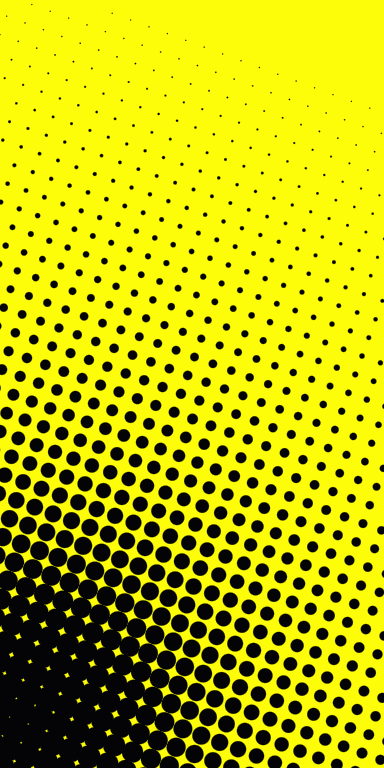
Reproduce this background procedurally as a WebGL 1 fragment shader.

```glsl
precision highp float;

uniform vec2 u_resolution;

// Lengths are fractions of the canvas height
const vec3 PAPER = vec3(0.993, 0.993, 0.035);
const vec3 INK = vec3(0.015, 0.015, 0.025);
const vec2 GRID_ANCHOR = vec2(0.1839, 0.6423);
const float GRID_ANGLE = 0.353;
const float SPACING = 0.02553;
const vec2 DARK_CENTER = vec2(0.0195, 0.0625);
const float FADE_DISTANCE = 0.932;
const float FADE_POWER = 1.5;
const float MIN_RADIUS = 0.0007;
const float MAX_RADIUS = 0.0181;
const float EDGE_PIXELS = 1.2;

// Dots shrink away from the dark center and end at the fade distance
float dotRadius(vec2 center) {
  float strength = 1.0 - distance(center, DARK_CENTER) / FADE_DISTANCE;
  float radius = mix(MIN_RADIUS, MAX_RADIUS, pow(max(strength, 0.0), FADE_POWER));
  return strength > 0.0 ? radius : -1.0;
}

// Signed distance to the nearest dot of the tilted grid
float halftoneDistance(vec2 p) {
  float c = cos(GRID_ANGLE);
  float s = sin(GRID_ANGLE);
  mat2 axes = mat2(c, -s, s, c);
  vec2 cell = floor((p - GRID_ANCHOR) * axes / SPACING + 0.5);
  float nearest = 1.0;

  // Large dots overlap, so neighboring cells count too
  for (int y = -1; y <= 1; y++) {
    for (int x = -1; x <= 1; x++) {
      vec2 neighbor = cell + vec2(float(x), float(y));
      vec2 center = GRID_ANCHOR + axes * neighbor * SPACING;
      nearest = min(nearest, distance(p, center) - dotRadius(center));
    }
  }
  return nearest;
}

void main() {
  vec2 p = gl_FragCoord.xy / u_resolution.y;
  float edge = EDGE_PIXELS / u_resolution.y;
  float coverage = clamp(0.5 - halftoneDistance(p) / edge, 0.0, 1.0);
  gl_FragColor = vec4(mix(PAPER, INK, coverage), 1.0);
}
```
